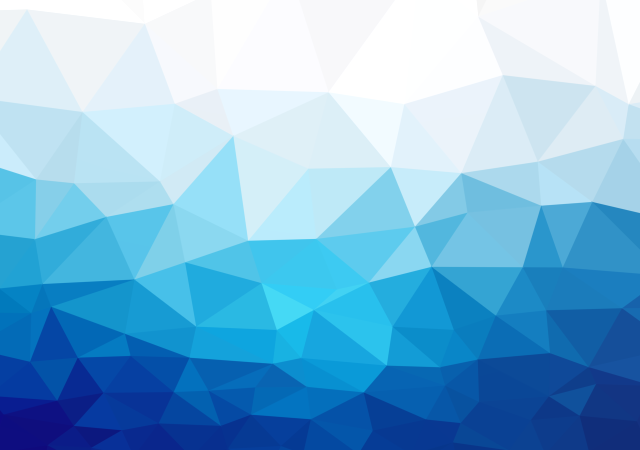
This background is drawn by a Shadertoy shader. Its source:

```glsl
const float RECEDE = 1.0;               // growth of the facets with height
const vec2 CELL = vec2(0.105, 0.056);   // facet size at the bottom edge
const float JITTER = 0.72;              // vertex scatter within a cell
const float LEVEL_SPREAD = 0.13;        // random shift along the colour ramp
const float SHADE_SPREAD = 0.055;       // random brightness of a facet
const vec2 GLOW_CENTER = vec2(0.49, 0.27);
const vec2 GLOW_SIZE = vec2(0.13, 0.10);
const vec3 GLOW_COLOR = vec3(0.10, 0.19, 0.12);

// Colour ramps from bottom to top
const int STOPS = 9;
const vec3 LEFT_RAMP[STOPS] = vec3[STOPS](
    vec3(0.07, 0.00, 0.46), vec3(0.03, 0.10, 0.56), vec3(0.01, 0.36, 0.68),
    vec3(0.00, 0.54, 0.78), vec3(0.27, 0.74, 0.89), vec3(0.58, 0.83, 0.93),
    vec3(0.82, 0.92, 0.97), vec3(0.95, 0.98, 0.99), vec3(0.99, 0.99, 0.99));
const vec3 MIDDLE_RAMP[STOPS] = vec3[STOPS](
    vec3(0.02, 0.23, 0.59), vec3(0.01, 0.40, 0.71), vec3(0.00, 0.56, 0.81),
    vec3(0.22, 0.75, 0.91), vec3(0.63, 0.88, 0.96), vec3(0.85, 0.94, 0.97),
    vec3(0.92, 0.96, 0.99), vec3(0.98, 0.98, 1.00), vec3(0.99, 0.99, 0.99));
const vec3 RIGHT_RAMP[STOPS] = vec3[STOPS](
    vec3(0.07, 0.17, 0.46), vec3(0.08, 0.20, 0.51), vec3(0.09, 0.35, 0.64),
    vec3(0.09, 0.45, 0.71), vec3(0.17, 0.58, 0.79), vec3(0.65, 0.84, 0.93),
    vec3(0.86, 0.93, 0.97), vec3(0.96, 0.97, 0.98), vec3(0.98, 0.98, 0.98));

float hash(vec2 p) {
    return fract(sin(dot(p, vec2(127.1, 311.7))) * 43758.5453);
}

vec3 ramp(vec3 stops[STOPS], float level) {
    float s = clamp(level, 0.0, 1.0) * float(STOPS - 1);
    int i = min(int(s), STOPS - 2);
    return mix(stops[i], stops[i + 1], s - float(i));
}

// Smooth colour field, uv in 0..1
vec3 backdrop(vec2 uv, float levelShift) {
    float level = uv.y + levelShift;
    float side = clamp(2.0 * uv.x - 1.0, -1.0, 1.0);
    vec3 edge = side < 0.0 ? ramp(LEFT_RAMP, level) : ramp(RIGHT_RAMP, level);
    vec3 color = mix(ramp(MIDDLE_RAMP, level), edge, pow(abs(side), 1.5));
    vec2 g = (uv - GLOW_CENTER) / GLOW_SIZE;
    return color + GLOW_COLOR * exp(-dot(g, g));
}

// Projective map: straight edges stay straight while cells grow upwards
vec2 toMesh(vec2 p) {
    return p / (1.0 + RECEDE * p.y) / CELL;
}

vec2 vertex(vec2 id) {
    vec2 offset = vec2(hash(id), hash(id + 57.3)) - 0.5;
    vec2 q = (id + JITTER * offset) * CELL;
    return q / (1.0 - RECEDE * q.y);
}

// Signed distance to the line a-b, positive on its left
float edgeDistance(vec2 p, vec2 a, vec2 b) {
    vec2 e = normalize(b - a);
    return dot(p - a, vec2(-e.y, e.x));
}

// Adds a flat triangle: colour times coverage, and coverage in w
void addFacet(inout vec4 sum, vec2 p, vec2 a, vec2 b, vec2 c, vec2 seed) {
    float d = min(edgeDistance(p, a, b),
              min(edgeDistance(p, b, c), edgeDistance(p, c, a)));
    float blur = 0.7 / iResolution.y;
    float cover = smoothstep(-blur, blur, d);
    if (cover <= 0.0) return;

    vec2 center = (a + b + c) / 3.0;
    vec2 uv = vec2(center.x * iResolution.y / iResolution.x + 0.5, center.y);
    float shift = (hash(seed + 11.7) - 0.5) * LEVEL_SPREAD;
    float shade = 1.0 + (hash(seed + 83.1) - 0.5) * SHADE_SPREAD;
    sum += vec4(backdrop(uv, shift) * shade, 1.0) * cover;
}

void mainImage(out vec4 fragColor, in vec2 fragCoord) {
    vec2 p = vec2(fragCoord.x - 0.5 * iResolution.x, fragCoord.y) / iResolution.y;
    vec2 base = floor(toMesh(p));
    vec4 sum = vec4(backdrop(fragCoord / iResolution.xy, 0.0), 1.0) * 0.001;

    // Split each nearby quad along its shorter diagonal
    for (int j = -1; j <= 1; j++)
    for (int i = -1; i <= 1; i++) {
        vec2 id = base + vec2(i, j);
        vec2 a = vertex(id);
        vec2 b = vertex(id + vec2(1, 0));
        vec2 c = vertex(id + vec2(1, 1));
        vec2 d = vertex(id + vec2(0, 1));
        if (distance(a, c) < distance(b, d)) {
            addFacet(sum, p, a, b, c, id);
            addFacet(sum, p, a, c, d, id + 0.5);
        } else {
            addFacet(sum, p, a, b, d, id);
            addFacet(sum, p, b, c, d, id + 0.5);
        }
    }
    fragColor = vec4(clamp(sum.rgb / sum.w, 0.0, 1.0), 1.0);
}
```
